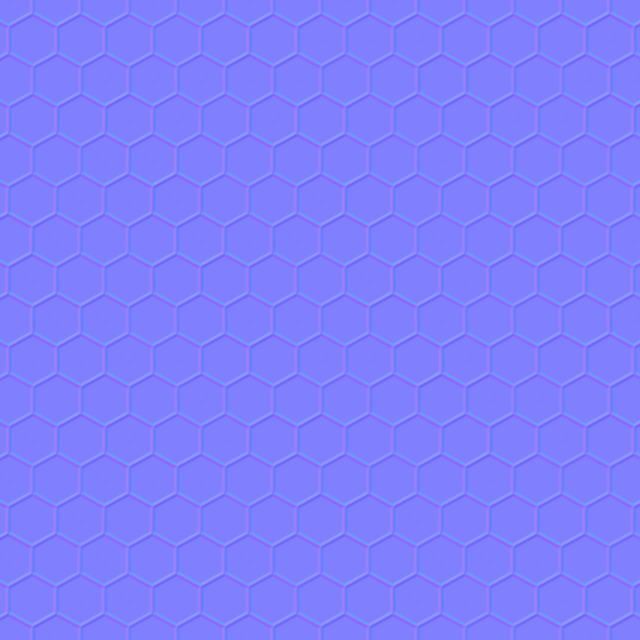
Write a Shadertoy shader that draws this texture map.

```glsl
#define COLUMNS 13.31         // cells across
#define ROWS 16.0             // cell rows up the canvas
#define SHIFT_X 0.176         // offset of the even rows, in cells
#define GROOVE_WIDTH 0.066    // half width, in cells
#define GROOVE_DEPTH 0.0115
#define DIMPLE_RADIUS 0.10
#define DIMPLE_DEPTH 0.0018
#define WARP 0.010            // sideways drift of the rows, in cells
#define WEAR 0.10             // variation of the groove depth
#define SLOPE_STEP 0.018      // sampling distance for the slope

const vec2 HEX = vec2(1.0, 1.7320508);

float hash(vec2 cell) {
    return fract(sin(dot(cell, vec2(12.99, 78.23))) * 4375.85);
}

// Offset from the centre of the nearest hexagon
vec2 hexLocal(vec2 p) {
    vec2 a = mod(p, HEX) - 0.5 * HEX;
    vec2 b = mod(p - 0.5 * HEX, HEX) - 0.5 * HEX;
    return dot(a, a) < dot(b, b) ? a : b;
}

// Distance from inside a hexagon to its nearest edge
float edgeDistance(vec2 local) {
    vec2 q = abs(local);
    return 0.5 - max(q.x, dot(q, 0.5 * HEX));
}

// Layered sines, roughly -1 to 1
float waves(vec2 p) {
    return 0.6 * sin(1.7 * p.x + 0.9 * p.y) + 0.4 * sin(2.9 * p.y - 1.1 * p.x + 1.3);
}

float surfaceHeight(vec2 p) {
    vec2 local = hexLocal(p);
    vec2 cell = round(2.0 * (p - local) / HEX);

    // Groove between the cells
    float groove = 1.0 - smoothstep(0.0, GROOVE_WIDTH, edgeDistance(local));
    float height = -GROOVE_DEPTH * (1.0 + WEAR * waves(p)) * groove;

    // Faint dimple at the centre, uneven from cell to cell
    float dimple = 1.0 - smoothstep(0.0, DIMPLE_RADIUS, length(local));
    return height - DIMPLE_DEPTH * mix(0.5, 1.2, hash(cell)) * dimple;
}

void mainImage(out vec4 fragColor, in vec2 fragCoord) {
    vec2 uv = fragCoord / iResolution.xy;
    vec2 p = vec2(uv.x * COLUMNS - SHIFT_X, uv.y * ROWS * 0.5 * HEX.y);
    p.x += WARP * sin(12.566 * uv.y);

    // Slope by central differences, never finer than half a pixel
    float pixel = COLUMNS / iResolution.x;
    float e = max(SLOPE_STEP, 0.5 * pixel);
    vec2 dx = vec2(e, 0.0);
    vec2 dy = vec2(0.0, e);
    vec2 slope = vec2(surfaceHeight(p + dx) - surfaceHeight(p - dx),
                      surfaceHeight(p + dy) - surfaceHeight(p - dy)) / (2.0 * e);

    // Tangent space normal with green pointing down
    vec3 normal = normalize(vec3(-slope.x, slope.y, 1.0));
    fragColor = vec4(0.5 + 0.5 * normal, 1.0);
}
```
